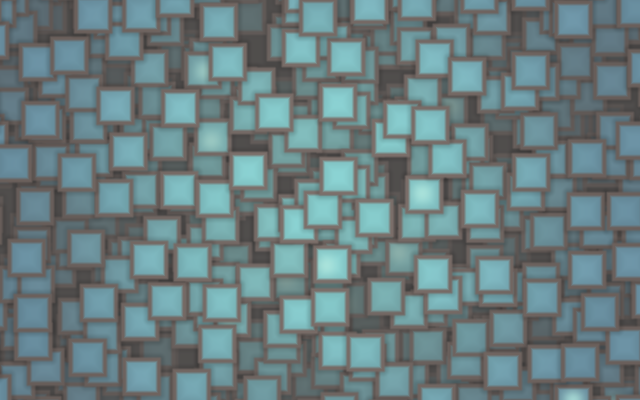
A WebGL 1 fragment shader for this background:

```glsl
precision highp float;
// Layers of softly blurred, framed teal tiles scattered over a dark ground.

uniform vec2 u_resolution;

#define LAYERS 6
#define CELL 0.125
#define HALF_SIZE 0.048
#define FRAME 0.0100
#define BLUR 0.0042
#define DENSITY 0.76
#define JITTER 0.84
#define GLINT_SHARE 0.05
#define TEAL vec3(0.545, 0.825, 0.825)
#define STEEL vec3(0.425, 0.575, 0.645)
#define FRAME_COLOR vec3(0.485, 0.435, 0.415)
#define GROUND vec3(0.315, 0.305, 0.300)

float hash(vec2 p) {
    return fract(sin(dot(p, vec2(127.1, 311.7))) * 43758.5453);
}

// Signed distance to a square with slightly rounded corners
float squareDistance(vec2 p, float halfSize) {
    float radius = 0.003;
    vec2 q = abs(p) - halfSize + radius;
    return length(max(q, 0.0)) + min(max(q.x, q.y), 0.0) - radius;
}

// Paints one tile over the colour behind it
vec3 paintTile(vec3 behind, vec2 local, float depth, float edge, vec2 seed) {
    float d = squareDistance(local, HALF_SIZE * (1.0 - 0.08 * depth));
    float cover = 1.0 - smoothstep(-BLUR, BLUR, d);
    float inside = 1.0 - smoothstep(-BLUR * 1.3, BLUR, d + FRAME);
    float shadow = 1.0 - smoothstep(0.0, 0.016, d);

    // Face colour: teal in the middle of the canvas, steel blue outside
    vec3 face = mix(TEAL, STEEL, edge);
    face *= 0.96 + 0.07 * hash(seed + 5.3);
    face *= 1.0 - 0.07 * smoothstep(-0.04, -0.01, d);
    float glint = step(1.0 - GLINT_SHARE, hash(seed + 8.9));
    vec2 glintCenter = 0.03 * (vec2(hash(seed + 2.1), hash(seed + 3.7)) - 0.5);
    glint *= exp(-dot(local - glintCenter, local - glintCenter) * 1400.0);
    face = mix(face, vec3(0.70, 0.91, 0.87), 0.75 * glint);

    // Frame and face sink into the ground with depth
    vec3 frame = FRAME_COLOR * (1.0 - 0.14 * edge);
    face = mix(face, GROUND, 0.85 * depth);
    frame = mix(frame, GROUND, 0.70 * depth);
    vec3 shaded = behind * (1.0 - 0.13 * shadow * (1.0 - depth));
    return mix(shaded, mix(frame, face, inside), cover);
}

// Paints one layer of jittered tiles
vec3 paintLayer(vec3 color, vec2 p, float layer, float depth, float edge) {
    vec2 grid = p / CELL + vec2(0.37, 0.61) * layer;
    vec2 home = floor(grid);
    for (int y = -1; y <= 1; y++) {
        for (int x = -1; x <= 1; x++) {
            vec2 cell = home + vec2(float(x), float(y));
            vec2 seed = cell + layer * vec2(37.0, 17.0);
            vec2 offset = vec2(hash(seed), hash(seed + 19.7)) - 0.5;
            vec2 local = (grid - cell - 0.5 - JITTER * offset) * CELL;
            if (hash(seed + 41.3) < DENSITY) {
                color = paintTile(color, local, depth, edge, seed);
            }
        }
    }
    return color;
}

void main() {
    vec2 p = (gl_FragCoord.xy - 0.5 * u_resolution) / u_resolution.y;
    float edge = smoothstep(0.12, 0.82, length(p * vec2(1.0, 0.92)));

    // Back to front
    vec3 color = GROUND;
    for (int i = 0; i < LAYERS; i++) {
        float depth = 1.0 - float(i) / float(LAYERS - 1);
        color = paintLayer(color, p, float(i) + 1.0, depth, edge);
    }

    gl_FragColor = vec4(color, 1.0);
}
```
